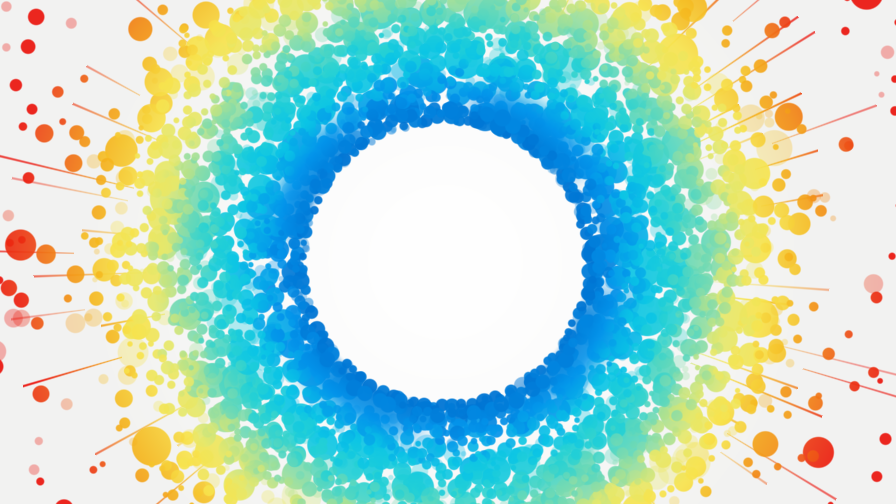
Reproduce this background procedurally as a Shadertoy shader.

```glsl
const vec2 CENTER = vec2(0.497, 0.479);   // fraction of the canvas
const float HOLE_RADIUS = 0.27;           // all lengths in canvas heights
const float RAMP_START = 0.28;
const float RAMP_STEP = 0.06;
const float DENSE_RADIUS = 0.44;
const float SPARSE_RADIUS = 0.78;
const float DENSITY = 0.88;
const float OUTER_DENSITY = 0.04;
const int DOT_LAYERS = 6;
const float LARGEST_CELL = 0.085;
const float CELL_SHRINK = 0.78;
const float RIM_DOTS = 76.0;
const float STREAK_SECTORS = 120.0;
const float STREAK_WIDTH = 0.0022;
const vec3 CORE_WHITE = vec3(0.995);
const vec3 PAPER = vec3(0.95, 0.95, 0.945);
const float TAU = 6.28319;

const vec3 RAMP[11] = vec3[11](
    vec3(0.00, 0.46, 0.83), vec3(0.01, 0.58, 0.92), vec3(0.04, 0.77, 0.90),
    vec3(0.15, 0.82, 0.83), vec3(0.50, 0.86, 0.68), vec3(0.90, 0.91, 0.42),
    vec3(0.97, 0.89, 0.30), vec3(0.96, 0.72, 0.12), vec3(0.95, 0.55, 0.08),
    vec3(0.93, 0.30, 0.09), vec3(0.92, 0.08, 0.05));

float hash(vec2 p) {
    return fract(sin(dot(p, vec2(127.1, 311.7))) * 43758.5);
}

vec3 radialColor(float r) {
    float t = clamp((r - RAMP_START) / RAMP_STEP, 0.0, 9.999);
    int i = int(t);
    return mix(RAMP[i], RAMP[i + 1], fract(t));
}

float fill(float dist, float soft) {
    return 1.0 - smoothstep(-soft, soft, dist);
}

// Thin radial lines, at most one per angular sector
vec3 addStreaks(vec3 col, float r, float turn, float soft) {
    float id = floor(turn * STREAK_SECTORS);
    float offset = fract(turn * STREAK_SECTORS) - mix(0.3, 0.7, hash(vec2(id, 1.0)));
    float across = abs(offset) * TAU / STREAK_SECTORS * r;
    float start = mix(0.48, 0.75, hash(vec2(id, 2.0)));
    float span = mix(0.08, 0.30, hash(vec2(id, 3.0)));
    float along = (r - start) / span;
    float width = STREAK_WIDTH * mix(0.4, 1.0, clamp(along, 0.0, 1.0));
    float sideBias = mix(0.25, 0.6, abs(cos(turn * TAU)));
    float present = step(hash(vec2(id, 4.0)), sideBias);
    float ends = step(0.0, along) * step(along, 1.0);
    float alpha = mix(0.4, 0.95, hash(vec2(id, 5.0)));
    return mix(col, radialColor(r + 0.04), fill(across - width, soft) * present * ends * alpha);
}

// One jittered grid of dots, thinning out away from the middle
vec3 addDots(vec3 col, vec2 p, float cell, float seed, float soft) {
    vec2 home = floor(p / cell);
    float r = length(p);
    for (int y = -1; y <= 1; y++) {
        for (int x = -1; x <= 1; x++) {
            vec2 id = home + vec2(x, y);
            vec2 key = id + seed * 17.3;
            vec2 jitter = vec2(hash(key + 0.37), hash(key + 5.71));
            vec2 c = (id + mix(vec2(0.1), vec2(0.9), jitter)) * cell;
            float radius = cell * mix(0.2, 0.49, hash(key + 9.13));
            float rc = length(c);
            float density = OUTER_DENSITY + DENSITY * (1.0 - smoothstep(DENSE_RADIUS, SPARSE_RADIUS, rc));
            if (hash(key + 13.9) > density || rc - radius < HOLE_RADIUS) continue;
            float alpha = hash(key + 21.7) < 0.2 ? 0.32 : 0.92;
            float shift = (hash(key + 31.1) - 0.5) * 0.05;
            vec3 ink = radialColor(mix(r, rc, 0.5) + shift);
            col = mix(col, ink, fill(length(p - c) - radius, soft) * alpha);
        }
    }
    return col;
}

// Soft blue band with four denser arcs
vec3 addBand(vec3 col, float r, float turn) {
    float arcs = 0.5 + 0.5 * cos(4.0 * (turn * TAU - 1.0));
    float band = smoothstep(0.275, 0.30, r) * (1.0 - smoothstep(0.33, 0.40, r));
    return mix(col, radialColor(r), band * smoothstep(0.2, 0.9, arcs) * 0.9);
}

// Overlapping dots that shape the ragged edge of the hole
vec3 addRim(vec3 col, vec2 p, float turn, float soft) {
    for (int row = 0; row < 2; row++) {
        for (int k = -1; k <= 1; k++) {
            float id = mod(floor(turn * RIM_DOTS) + float(k), RIM_DOTS);
            vec2 key = vec2(id, 50.0 + 10.0 * float(row));
            float angle = (id + mix(0.2, 0.8, hash(key))) / RIM_DOTS * TAU;
            float radius = mix(0.007, 0.017, hash(key + 1.3));
            float rc = HOLE_RADIUS + radius + 0.016 * float(row) + 0.006 * hash(key + 2.7);
            vec2 c = rc * vec2(cos(angle), sin(angle));
            float alpha = hash(key + 4.1) < 0.15 ? 0.5 : 0.95;
            vec3 ink = radialColor(rc + 0.03 * (hash(key + 6.3) - 0.5));
            col = mix(col, ink, fill(length(p - c) - radius, soft) * alpha);
        }
    }
    return col;
}

void mainImage(out vec4 fragColor, in vec2 fragCoord) {
    vec2 p = (fragCoord - CENTER * iResolution.xy) / iResolution.y;
    float soft = 1.0 / iResolution.y;
    float r = length(p);
    float turn = fract(atan(p.y, p.x) / TAU + 1.0);

    vec3 col = mix(CORE_WHITE, PAPER, smoothstep(0.1, 0.75, r));
    col = addStreaks(col, r, turn, soft);
    float cell = LARGEST_CELL;
    for (int i = 0; i < DOT_LAYERS; i++) {
        col = addDots(col, p, cell, float(i) + 1.0, soft);
        cell *= CELL_SHRINK;
    }
    col = addBand(col, r, turn);
    col = addRim(col, p, turn, soft);
    fragColor = vec4(col, 1.0);
}
```
